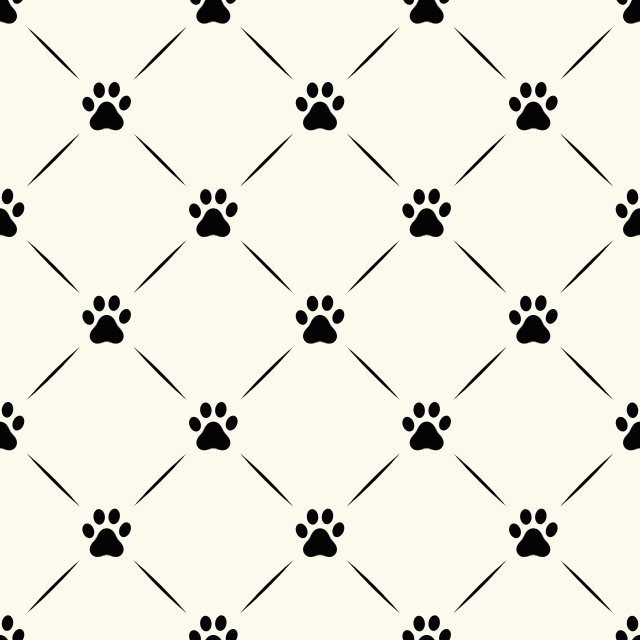
This pattern is drawn by a WebGL 1 fragment shader. Its source:

```glsl
precision highp float;
// Paw prints on a diagonal lattice, joined by tapered strokes on cream.
// Each square cell holds one paw in its middle and one at its corners;
// toes are ellipses, the pad is a smooth union of three circles.

uniform vec2 u_resolution;

#define REPEATS 3.0
#define PAPER vec3(0.99, 0.98, 0.93)
#define INK vec3(0.02, 0.01, 0.01)
#define PAW_SCALE 0.0026042      // one paw unit, in cells
#define TOE_SKEW 0.03            // raises the right toes a little
#define OUTER_TOE_TILT 0.40
#define INNER_TOE_TILT 0.12
#define PAD_BLEND 24.0
#define STROKE_HALF_LENGTH 0.176
#define STROKE_HALF_WIDTH 0.0072

float smoothUnion(float a, float b, float k) {
  float h = max(k - abs(a - b), 0.0) / k;
  return min(a, b) - 0.25 * h * h * k;
}

// Approximate distance to an ellipse whose top leans right by tilt.
float toe(vec2 p, vec2 radii, float tilt) {
  float c = cos(tilt), s = sin(tilt);
  vec2 q = vec2(c * p.x - s * p.y, s * p.x + c * p.y) / radii;
  float k = length(q);
  return k * (k - 1.0) / max(length(q / radii), 1e-4);
}

float pad(vec2 p) {
  float left = length(p - vec2(-17.0, -29.0)) - 13.5;
  float right = length(p - vec2(17.0, -29.0)) - 13.5;
  float top = length(p - vec2(0.0, -5.0)) - 14.0;
  return smoothUnion(smoothUnion(left, right, PAD_BLEND), top, PAD_BLEND);
}

// Signed distance to a paw centred at the origin, in cells.
float paw(vec2 cellPos) {
  vec2 p = cellPos / PAW_SCALE;
  vec2 t = vec2(abs(p.x), p.y - TOE_SKEW * p.x);
  float outer = toe(t - vec2(33.0, 5.5), vec2(10.0, 13.7), OUTER_TOE_TILT);
  float inner = toe(t - vec2(13.5, 30.0), vec2(10.2, 14.0), INNER_TOE_TILT);
  return min(pad(p), min(outer, inner)) * PAW_SCALE;
}

// Coverage of the pointed strokes halfway between neighbouring paws.
float strokes(vec2 cellPos, float pixel) {
  vec2 a = abs(cellPos) - 0.25;
  float along = (a.x + a.y) * 0.70711 / STROKE_HALF_LENGTH;
  float across = abs(a.x - a.y) * 0.70711;
  float halfWidth = STROKE_HALF_WIDTH * max(1.0 - along * along, 0.0);
  float span = min(halfWidth, across + 0.5 * pixel)
             - max(-halfWidth, across - 0.5 * pixel);
  return clamp(span / pixel, 0.0, 1.0);
}

void main() {
  vec2 cells = gl_FragCoord.xy / u_resolution * REPEATS;
  float pixel = REPEATS / min(u_resolution.x, u_resolution.y);

  // Two interleaved square grids form the diagonal lattice.
  vec2 middle = fract(cells) - 0.5;
  vec2 corner = fract(cells + 0.5) - 0.5;

  float pawDistance = min(paw(middle), paw(corner));
  float ink = clamp(0.5 - pawDistance / pixel, 0.0, 1.0);
  ink = max(ink, strokes(middle, pixel));

  gl_FragColor = vec4(mix(PAPER, INK, ink), 1.0);
}
```
